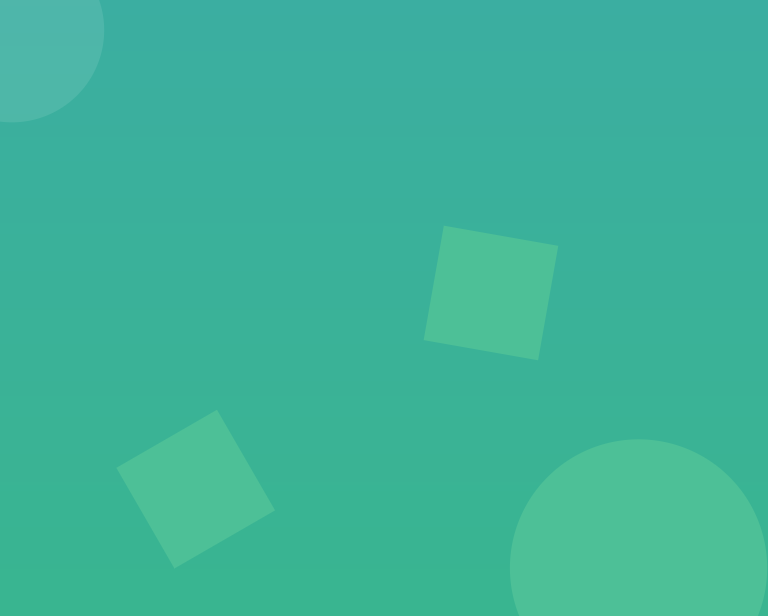
Give the GLSL for this background, as a Shadertoy shader.

```glsl
// Flat teal gradient with two translucent circles and two tilted squares.

const vec3 TOP_TEAL = vec3(0.231, 0.682, 0.631);
const vec3 BOTTOM_GREEN = vec3(0.224, 0.710, 0.565);
const vec3 LIGHT_GREEN = vec3(0.302, 0.753, 0.592);
const vec3 WHITE = vec3(1.0);

float circleDistance(vec2 p, vec2 center, float radius) {
    return length(p - center) - radius;
}

// Square turned counterclockwise by an angle in degrees.
float squareDistance(vec2 p, vec2 center, float halfSide, float degrees) {
    float angle = radians(degrees);
    vec2 q = p - center;
    vec2 axis = vec2(cos(angle), sin(angle));
    vec2 local = vec2(dot(q, axis), dot(q, vec2(-axis.y, axis.x)));
    vec2 d = abs(local) - halfSide;
    return length(max(d, 0.0)) + min(max(d.x, d.y), 0.0);
}

// Antialiased coverage of a shape from its signed distance.
float coverage(float dist, float pixel) {
    return clamp(0.5 - dist / pixel, 0.0, 1.0);
}

void mainImage(out vec4 fragColor, in vec2 fragCoord) {
    // Canvas height is one unit.
    float pixel = 1.0 / iResolution.y;
    vec2 p = fragCoord * pixel;

    // Vertical background gradient
    vec3 color = mix(BOTTOM_GREEN, TOP_TEAL, p.y);

    // Pale circle in the upper left corner
    float paleCircle = circleDistance(p, vec2(0.0195, 0.951), 0.1496);
    color = mix(color, WHITE, 0.1 * coverage(paleCircle, pixel));

    // Light green circle and squares
    float greenCircle = circleDistance(p, vec2(1.0366, 0.078), 0.2088);
    float upperSquare = squareDistance(p, vec2(0.797, 0.5244), 0.0943, -10.0);
    float lowerSquare = squareDistance(p, vec2(0.3177, 0.206), 0.0943, 30.0);
    float greenShapes = min(greenCircle, min(upperSquare, lowerSquare));
    color = mix(color, LIGHT_GREEN, coverage(greenShapes, pixel));

    fragColor = vec4(color, 1.0);
}
```
